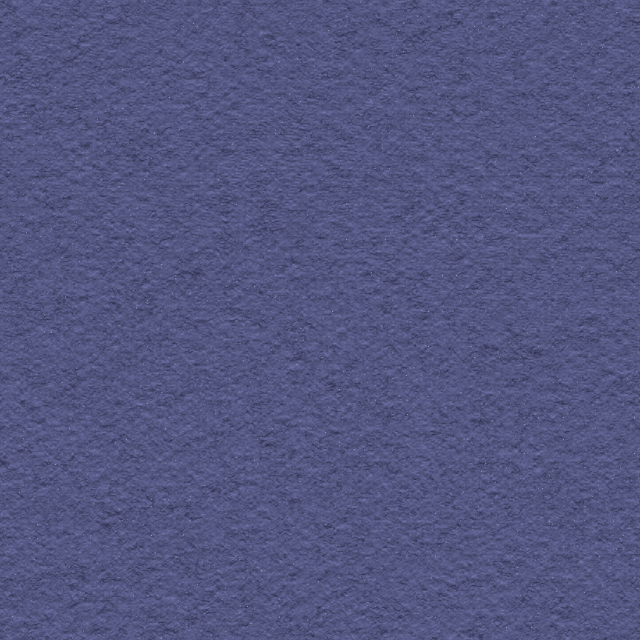
This texture is drawn by a WebGL 2 fragment shader. Its source:

```glsl
#version 300 es
precision highp float;

uniform vec2 u_resolution;
out vec4 fragColor;

const vec3 BASE_COLOR = vec3(0.328, 0.340, 0.505);
const vec3 TONE_STEP = vec3(0.034, 0.034, 0.045);
const vec3 SPECK_COLOR = vec3(0.66, 0.69, 0.86);

// Whole repeats per canvas, so every layer wraps
const vec2 BUMP_REPEATS = vec2(88.0, 104.0);
const vec2 CRACK_REPEATS = vec2(88.0, 116.0);
const vec2 CRACK_MASK_REPEATS = vec2(68.0, 84.0);
const vec2 WARP_REPEATS = vec2(130.0, 150.0);
const vec2 GRAIN_REPEATS = vec2(370.0, 410.0);
const vec2 PATCH_REPEATS = vec2(9.0, 13.0);
const vec2 SPECK_REPEATS = vec2(180.0);

const float RELIEF_STEP = 0.0011;
const float RELIEF_STRENGTH = 4.6;
const float WARP_AMOUNT = 0.0045;
const float CRACK_WIDTH = 0.27;
const float CRACK_DEPTH = 2.5;
const float GRAIN_STRENGTH = 1.0;
const float PATCH_STRENGTH = 0.1;
const float SPECK_DENSITY = 0.13;
const float TONE_BIAS = 0.16;

float hash(vec2 p) {
    return fract(sin(dot(p, vec2(127.1, 311.7))) * 43758.5453);
}

vec2 hash2(vec2 p) {
    return vec2(hash(p), hash(p + 19.37));
}

// Wrapping value noise from -1 to 1
float noise(vec2 uv, vec2 repeats, float seed) {
    vec2 p = uv * repeats;
    vec2 cell = floor(p);
    vec2 f = fract(p);
    f = f * f * (3.0 - 2.0 * f);
    vec2 lo = mod(cell, repeats) + seed;
    vec2 hi = mod(cell + 1.0, repeats) + seed;
    float bottom = mix(hash(lo), hash(vec2(hi.x, lo.y)), f.x);
    float top = mix(hash(vec2(lo.x, hi.y)), hash(hi), f.x);
    return 2.0 * mix(bottom, top, f.y) - 1.0;
}

float height(vec2 uv) {
    float sum = 0.0;
    float amplitude = 0.5;
    vec2 repeats = BUMP_REPEATS;
    for (int i = 0; i < 3; i++) {
        sum += amplitude * noise(uv, repeats, 3.1 + float(i) * 7.3);
        amplitude *= 0.6;
        repeats *= 2.0;
    }
    return sum;
}

// Cell borders, strongest where they run level
float cracks(vec2 uv) {
    vec2 p = uv * CRACK_REPEATS;
    vec2 cell = floor(p);
    vec2 nearest = vec2(8.0);
    vec2 second = vec2(8.0);
    for (int y = -1; y <= 1; y++) {
        for (int x = -1; x <= 1; x++) {
            vec2 id = cell + vec2(x, y);
            vec2 offset = id + hash2(mod(id, CRACK_REPEATS) + 5.7) - p;
            if (dot(offset, offset) < dot(nearest, nearest)) {
                second = nearest;
                nearest = offset;
            } else if (dot(offset, offset) < dot(second, second)) {
                second = offset;
            }
        }
    }
    float gap = length(second) - length(nearest);
    float level = abs(normalize(second - nearest).y);
    return (1.0 - smoothstep(0.0, CRACK_WIDTH, gap)) * mix(0.3, 1.0, level);
}

float specks(vec2 uv, float pixel) {
    vec2 p = uv * SPECK_REPEATS;
    vec2 id = mod(floor(p), SPECK_REPEATS);
    vec2 center = mix(vec2(0.35), vec2(0.65), hash2(id + 41.3));
    float radius = mix(0.0006, 0.0010, hash(id + 67.9));
    float dist = length((fract(p) - center) / SPECK_REPEATS);
    float disc = 1.0 - smoothstep(radius - 0.5 * pixel, radius + 0.5 * pixel, dist);
    float glow = hash(id + 83.1);
    return disc * step(hash(id + 29.5), SPECK_DENSITY) * mix(0.15, 0.8, glow * glow * glow);
}

void main() {
    vec2 uv = gl_FragCoord.xy / u_resolution;

    // Relief lit from above
    vec2 rise = vec2(0.0, RELIEF_STEP);
    float tone = TONE_BIAS + RELIEF_STRENGTH * (height(uv - rise) - height(uv + rise));

    // Fine grain and broad patches
    tone += GRAIN_STRENGTH * noise(uv, GRAIN_REPEATS, 11.9);
    tone += PATCH_STRENGTH * noise(uv, PATCH_REPEATS, 23.3);

    // Broken, wandering cracks
    vec2 warp = vec2(noise(uv, WARP_REPEATS, 31.7), noise(uv, WARP_REPEATS, 47.1));
    float mask = smoothstep(-0.4, 0.6, noise(uv, CRACK_MASK_REPEATS, 53.9));
    tone -= CRACK_DEPTH * mask * cracks(uv + WARP_AMOUNT * warp);

    vec3 color = BASE_COLOR + TONE_STEP * clamp(tone, -4.0, 3.0);
    color = mix(color, SPECK_COLOR, specks(uv, 1.0 / u_resolution.y));
    fragColor = vec4(color, 1.0);
}
```
